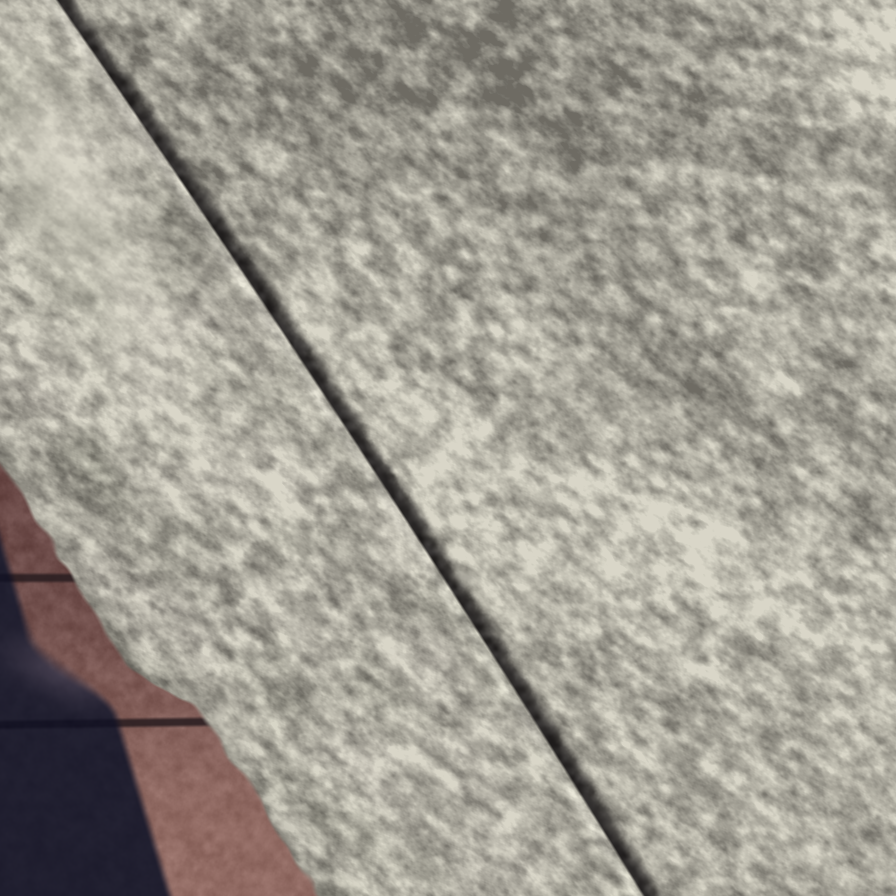
Give the GLSL for this texture, as a three.js fragment shader.

```glsl
// Weathered concrete slabs split by a dark diagonal groove, with red brick
// paving and its navy shadow in the lower left corner. Broad stains and
// stretched value noise shade the concrete; curves x(y) cut the regions.
varying vec2 vUv;

float hash(vec2 p) {
  return fract(sin(dot(p, vec2(127.1, 311.7))) * 43758.5453);
}

float noise(vec2 p) {
  vec2 i = floor(p), f = fract(p);
  f = f * f * (3.0 - 2.0 * f);
  return mix(mix(hash(i), hash(i + vec2(1.0, 0.0)), f.x),
             mix(hash(i + vec2(0.0, 1.0)), hash(i + vec2(1.0, 1.0)), f.x), f.y);
}

float fbm(vec2 p) {
  float sum = 0.0, amp = 0.5;
  for (int i = 0; i < 4; i++) {
    sum += amp * noise(p);
    p = mat2(0.8, 0.6, -0.6, 0.8) * p * 1.9 + 17.3;
    amp *= 0.55;
  }
  return sum / 1.01;
}

mat2 rotation(float a) {
  return mat2(cos(a), sin(a), -sin(a), cos(a));
}

// Soft oval stain, tilted by an angle
float stain(vec2 p, vec2 centre, vec2 radius, float angle) {
  vec2 q = rotation(-angle) * (p - centre) / radius;
  return exp(-dot(q, q));
}

// Horizontal positions of the region borders, by depth t below the top
float grooveX(float t) { return 0.074 + 0.655 * t + 0.04 * t * (1.0 - t); }
float brickX(float t) { return 0.63 * (t - 0.514) + 0.05 * smoothstep(0.74, 0.80, t); }
float shadowX(float t) { return 0.3 * (t - 0.6) + 0.07 * smoothstep(0.71, 0.80, t); }

// Broad lightness of the concrete; side is 1 right of the groove
float slabTone(vec2 p, float side) {
  float right = 0.66;
  right -= 0.36 * stain(p, vec2(0.60, 0.93), vec2(0.34, 0.18), -0.15);
  right -= 0.22 * stain(p, vec2(0.24, 0.88), vec2(0.15, 0.16), -0.9);
  right -= 0.16 * stain(p, vec2(0.80, 0.58), vec2(0.22, 0.12), -0.4);
  right -= 0.12 * stain(p, vec2(0.80, 0.15), vec2(0.09, 0.08), -0.6);
  right -= 0.13 * stain(p, vec2(0.57, 0.53), vec2(0.08, 0.035), -0.8);
  right += 0.17 * stain(p, vec2(0.55, 0.42), vec2(0.22, 0.055), -0.95);
  right += 0.14 * stain(p, vec2(0.78, 0.37), vec2(0.16, 0.08), -0.4);
  right += 0.28 * stain(p, vec2(0.96, 0.96), vec2(0.10, 0.09), -0.7);
  float left = 0.64;
  left += 0.24 * stain(p, vec2(0.07, 0.79), vec2(0.20, 0.075), -1.1);
  left += 0.14 * stain(p, vec2(0.21, 0.54), vec2(0.16, 0.05), -0.9);
  left -= 0.18 * stain(p, vec2(0.20, 0.72), vec2(0.16, 0.035), -0.98);
  left -= 0.15 * stain(p, vec2(0.12, 0.39), vec2(0.14, 0.04), -0.9);
  left -= 0.10 * stain(p, vec2(0.30, 0.30), vec2(0.12, 0.09), -0.7);
  return mix(left, right, side);
}

vec3 concrete(vec2 p, float side) {
  vec2 along = rotation(0.65) * p;
  float mottle = fbm(along * vec2(52.0, 86.0)) - 0.5;
  float patches = fbm(along * vec2(9.0, 14.0) + 5.0) - 0.5;
  float grit = noise(p * 230.0) - 0.5;
  float smoothArea = stain(p, vec2(0.07, 0.79), vec2(0.19, 0.075), -1.1);
  float tone = slabTone(p, side) + 0.5 * patches + 0.13 * grit;
  tone += mottle * 1.5 * (1.0 - 0.7 * smoothArea);
  // Pale scratch across the upper right
  float wobble = 0.012 * (noise(p * 24.0) - 0.5);
  float scratch = 1.0 - smoothstep(0.003, 0.014, abs(p.y - 0.805 + 0.08 * (p.x - 0.75) + wobble));
  scratch *= smoothstep(0.64, 0.73, p.x) * (1.0 - smoothstep(0.93, 0.98, p.x));
  tone += 0.30 * scratch;
  vec3 col = mix(vec3(0.43, 0.42, 0.39), vec3(0.83, 0.82, 0.765), clamp(tone, 0.0, 1.05));
  return col + vec3(0.008, -0.004, 0.012) * (1.0 - side) * patches;
}

// Dark core with a crisp left lip and a crumbling right one
vec3 addGroove(vec3 col, vec2 p, float d) {
  float rough = 0.010 * (fbm(p * 65.0) - 0.5);
  float lip = stain(vec2(d, 0.0), vec2(-0.016, 0.0), vec2(0.006, 1.0), 0.0);
  col += 0.07 * lip;
  float core = smoothstep(-0.011, -0.007, d) * (1.0 - smoothstep(0.002, 0.015, d + rough));
  vec3 depth = mix(vec3(0.14, 0.13, 0.13), vec3(0.36, 0.35, 0.33), smoothstep(-0.006, 0.010, d + rough));
  col = mix(col, depth + 0.12 * (noise(p * 130.0) - 0.5), core * 0.95);
  float chip = stain(p, vec2(0.518, 0.356), vec2(0.012, 0.005), -0.2);
  return mix(col, vec3(0.66, 0.65, 0.61), 0.75 * chip);
}

// Thin horizontal gap between bricks
float joint(float y, float level) {
  return 1.0 - smoothstep(0.002, 0.007, abs(y - level));
}

vec3 paving(vec2 p, float t) {
  float grain = fbm(p * 90.0) - 0.5;
  vec3 brick = mix(vec3(0.42, 0.29, 0.28), vec3(0.57, 0.42, 0.39), smoothstep(0.60, 0.95, t));
  brick += 0.14 * grain;
  float gap = max(joint(t, 0.645), joint(t + 0.015 * p.x, 0.809));
  brick = mix(brick, vec3(0.17, 0.12, 0.13), 0.9 * gap);
  vec3 shade = vec3(0.125, 0.12, 0.185) + 0.03 * grain - 0.045 * gap;
  shade += vec3(0.13, 0.11, 0.11) * stain(p, vec2(0.07, 0.25), vec2(0.06, 0.025), -0.4);
  float blur = 0.006 + 0.012 * stain(p, vec2(0.07, 0.25), vec2(0.05, 0.04), 0.0);
  return mix(shade, brick, smoothstep(-blur, blur, p.x - shadowX(t)));
}

void main() {
  vec2 p = vUv;
  float t = 1.0 - p.y;
  float d = 0.835 * (p.x - grooveX(t));
  vec3 col = addGroove(concrete(p, smoothstep(-0.004, 0.004, d)), p, d);
  float edge = p.x - brickX(t) + 0.012 * (noise(p * 45.0) - 0.5);
  col *= 1.0 - 0.18 * exp(-abs(edge) * 60.0);
  col = mix(paving(p, t), col, smoothstep(-0.004, 0.004, edge));
  gl_FragColor = vec4(clamp(col, 0.0, 1.0), 1.0);
}
```
